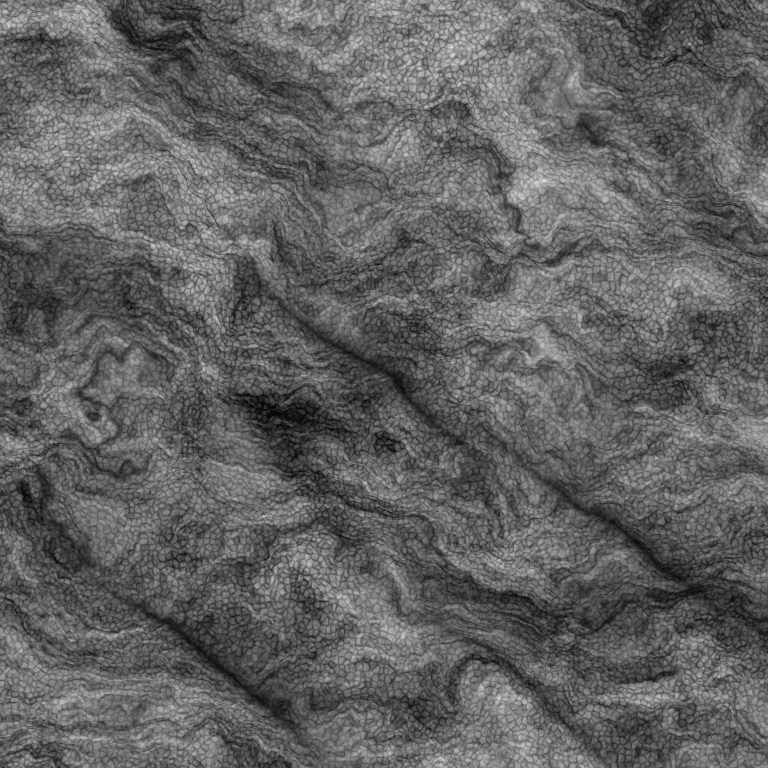
A three.js fragment shader for this texture:

```glsl
// Dark grey weathered rock face with slanting gashes, ragged ledges and crackled grain.
varying vec2 vUv;

#define BASE_TONE 0.435
#define BROAD_CONTRAST 0.24
#define RELIEF_CONTRAST 1.25
#define GRAIN_CONTRAST 0.17
#define GRAIN_SCALE 125.0
#define LEDGE_DEPTH 0.58
#define GASH_DEPTH 0.78
#define GASH_ANGLE 0.68
#define SLAB_ANGLE 1.02
#define WARP 0.11

float hash(vec2 p) {
  vec3 q = fract(p.xyx * 0.1031);
  q += dot(q, q.yzx + 33.33);
  return fract((q.x + q.y) * q.z);
}

vec2 hash2(vec2 p) {
  return vec2(hash(p), hash(p + 57.3));
}

// Axes along and across a line that falls to the right by the given angle.
vec2 slant(vec2 p, float angle) {
  float c = cos(angle), s = sin(angle);
  return vec2(c * p.x - s * p.y, s * p.x + c * p.y);
}

float cornerSlope(vec2 cell, vec2 offset) {
  float turn = 6.2832 * hash(cell);
  return dot(vec2(cos(turn), sin(turn)), offset);
}

// Signed gradient noise.
float noise(vec2 p) {
  vec2 i = floor(p), f = p - i;
  vec2 u = f * f * f * (f * (f * 6.0 - 15.0) + 10.0);
  vec2 e = vec2(1.0, 0.0);
  float low = mix(cornerSlope(i, f), cornerSlope(i + e.xy, f - e.xy), u.x);
  float high = mix(cornerSlope(i + e.yx, f - e.yx), cornerSlope(i + e.xx, f - e.xx), u.x);
  return mix(low, high, u.y);
}

float fbm(vec2 p) {
  float sum = 0.0, weight = 1.0;
  for (int i = 0; i < 5; i++) {
    sum += weight * noise(p);
    p = slant(p, 0.5) * 2.03 + 11.7;
    weight *= 0.53;
  }
  return sum;
}

// Thin dark line at zero, sharp below and softly shaded above.
float crease(float d, float sharpWidth, float softWidth) {
  return d < 0.0 ? exp(d / sharpWidth) : 0.35 * exp(-d / softWidth) + 0.65 * exp(-d / sharpWidth);
}

// Broken ledges that follow the zero lines of stretched noise.
float ledges(vec2 p, vec2 stretch, float seed) {
  vec2 q = slant(p, 0.28) * stretch + seed;
  float presence = smoothstep(-0.12, 0.3, noise(q * 0.8 + 31.0));
  return presence * crease(fbm(q), 0.05, 0.24);
}

// Long scattered gashes, one at most in each slanted cell.
float gashes(vec2 p) {
  vec2 q = slant(p, GASH_ANGLE) * vec2(2.3, 4.6) + vec2(3.4, 7.2);
  vec2 home = floor(q);
  float dark = 0.0;
  for (int y = -1; y <= 1; y++) {
    for (int x = -1; x <= 1; x++) {
      vec2 cell = home + vec2(float(x), float(y));
      vec2 d = q - cell - 0.3 - 0.4 * hash2(cell);
      float taper = 1.0 - smoothstep(0.1, 0.75, abs(d.x));
      float strength = smoothstep(0.4, 0.85, hash(cell + 19.0));
      d.y += 0.25 * d.x * d.x;
      dark = max(dark, strength * taper * crease(d.y, 0.045, 0.22));
    }
  }
  return dark;
}

// Cellular crackle: dark joints between small grains of varied tone.
float crackle(vec2 p) {
  vec2 home = floor(p);
  float nearest = 9.0, second = 9.0, tone = 0.0;
  for (int y = -1; y <= 1; y++) {
    for (int x = -1; x <= 1; x++) {
      vec2 cell = home + vec2(float(x), float(y));
      float d = length(cell + hash2(cell) - p);
      if (d < nearest) tone = hash(cell + 7.0);
      second = min(second, max(nearest, d));
      nearest = min(nearest, d);
    }
  }
  return smoothstep(0.0, 0.45, second - nearest) - 0.6 + 0.5 * (tone - 0.5);
}

void main() {
  vec2 p = vUv;
  vec2 warp = vec2(fbm(p * 3.5), fbm(p * 3.5 + 17.0));
  vec2 q = p + WARP * warp;

  // Broad light and dark patches, then relief lit from above.
  float broad = fbm(slant(p, 0.5) * vec2(2.6, 4.2) + 0.6 * warp + 5.0);
  vec2 bump = slant(q, 0.35) * vec2(6.0, 11.0);
  float lit = fbm(bump) - fbm(bump + vec2(-0.012, 0.034));

  // Steep streaked slabs in a few places.
  vec2 s = slant(p + 0.15 * WARP * warp, SLAB_ANGLE);
  float slab = smoothstep(0.05, 0.35, noise(p * 3.2 + 8.0));
  float streak = noise(s * vec2(3.0, 23.0)) + 0.5 * noise(s * vec2(7.0, 60.0));

  float grain = crackle(p * GRAIN_SCALE + 1.5 * warp) + 0.7 * noise(p * 230.0);
  float roughness = 0.8 + 0.5 * noise(p * 6.0 + 40.0);

  float tone = BASE_TONE + BROAD_CONTRAST * broad + RELIEF_CONTRAST * lit;
  tone += 0.2 * slab * streak + GRAIN_CONTRAST * roughness * grain;

  float cracks = max(ledges(q, vec2(2.6, 6.5), 3.0), 0.8 * ledges(q, vec2(6.0, 13.0), 23.0));
  tone *= 1.0 - LEDGE_DEPTH * cracks;
  tone *= 1.0 - GASH_DEPTH * gashes(p + 0.25 * WARP * warp);
  gl_FragColor = vec4(vec3(clamp(tone, 0.04, 0.85)), 1.0);
}
```
